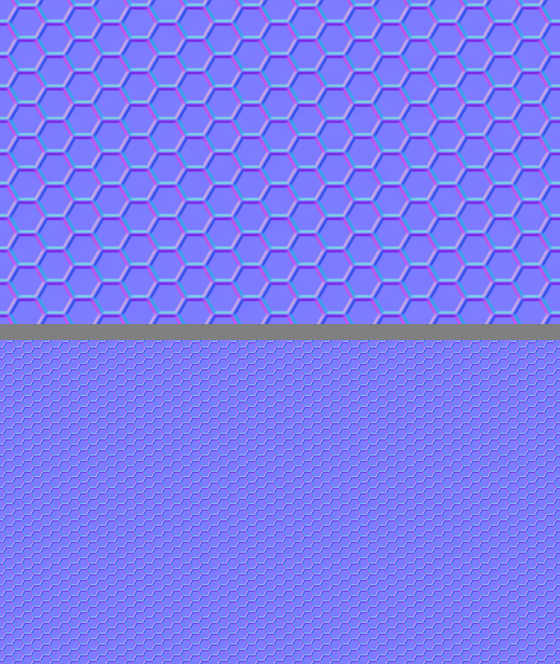
Top, the tile; bottom, the same tile 3 across and 3 down.
Reproduce this texture map procedurally as a WebGL 1 fragment shader.

```glsl
precision highp float;
// Tangent-space normal map of a raised honeycomb grid, ten hexagon pairs across and ten down.
uniform vec2 u_resolution;

const float ROOT3 = 1.7320508;

// Random unit gradient on a lattice that wraps at the given period.
vec2 latticeGradient(vec2 cell, vec2 period) {
  cell = mod(cell, period);
  float angle = 6.28318 * fract(sin(dot(cell, vec2(12.99, 78.23))) * 4375.85);
  return vec2(cos(angle), sin(angle));
}

float gradientNoise(vec2 p, vec2 period) {
  vec2 i = floor(p);
  vec2 f = p - i;
  vec2 w = f * f * f * (f * (f * 6.0 - 15.0) + 10.0);
  vec2 e = vec2(1.0, 0.0);
  float a = dot(latticeGradient(i, period), f);
  float b = dot(latticeGradient(i + e.xy, period), f - e.xy);
  float c = dot(latticeGradient(i + e.yx, period), f - e.yx);
  float d = dot(latticeGradient(i + e.xx, period), f - e.xx);
  return mix(mix(a, b, w.x), mix(c, d, w.x), w.y);
}

// Offset from the nearest centre of a flat-topped hexagon of unit height.
vec2 hexLocal(vec2 p) {
  vec2 period = vec2(ROOT3, 1.0);
  vec2 a = mod(p + 0.5 * period, period) - 0.5 * period;
  vec2 b = mod(p, period) - 0.5 * period;
  return dot(a, a) < dot(b, b) ? a : b;
}

// Outward direction of the nearest side in xy, distance to that side in z.
vec3 hexSide(vec2 p) {
  vec2 axisA = vec2(0.0, 1.0);
  vec2 axisB = vec2(0.5 * ROOT3, 0.5);
  vec2 axisC = vec2(0.5 * ROOT3, -0.5);
  vec3 along = vec3(dot(p, axisA), dot(p, axisB), dot(p, axisC));
  vec3 reach = abs(along);
  float nearest = max(reach.x, max(reach.y, reach.z));
  // Soft selection rounds the mitres at the corners.
  vec3 weight = exp(45.0 * (reach - nearest));
  weight *= sign(along) / dot(weight, vec3(1.0));
  vec2 outward = axisA * weight.x + axisB * weight.y + axisC * weight.z;
  return vec3(outward, 0.5 - nearest);
}

void main() {
  vec2 uv = gl_FragCoord.xy / u_resolution;
  vec2 p = (uv * 10.0 - vec2(-0.015, 0.8)) * vec2(ROOT3, 1.0);
  vec3 side = hexSide(hexLocal(p));

  // Flank steepness: flat on the crest, steep beside it, flat in the cell.
  float slope = smoothstep(-0.005, 0.045, side.z) * (1.0 - smoothstep(0.06, 0.13, side.z));
  float foot = 1.0 - smoothstep(0.05, 0.24, side.z);
  vec2 tilt = side.xy * (0.64 * slope + 0.03 * foot * slope);

  // Faint unevenness of the surface.
  vec2 period = vec2(26.0, 15.0);
  float waveX = gradientNoise(uv * period, period);
  float waveY = gradientNoise(uv * period + vec2(7.3, 4.6), period);
  tilt += 0.03 * vec2(waveX, waveY);

  // Red points left and green points up.
  vec3 normal = vec3(tilt.x, -tilt.y, sqrt(max(1.0 - dot(tilt, tilt), 0.0)));
  vec3 color = vec3(0.49, 0.485, 0.5) + 0.5 * normal;
  gl_FragColor = vec4(clamp(color, 0.0, 1.0), 1.0);
}
```
